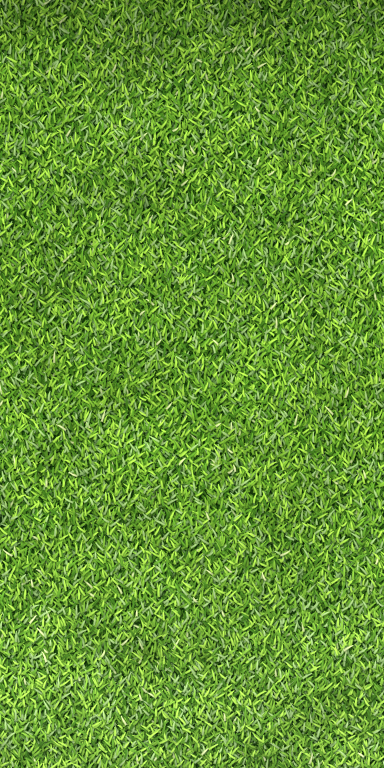
Reproduce this texture procedurally as a Shadertoy shader.

```glsl
// Dense short turf seen from above: layers of small, randomly leaning blades.

// Sizes are fractions of the canvas width.
const int   LAYERS       = 8;
const float CELL         = 0.019;
const float HALF_LENGTH  = 0.0125;
const float HALF_WIDTH   = 0.0027;
const float LEAN         = 1.15;   // widest tilt from vertical, radians
const float BEND         = 0.0018;
const float SHADOW_DEPTH = 0.20;
const float SHADOW_BLUR  = 0.0042;
const vec2  SHADOW_SHIFT = vec2(0.0016, -0.0022);
const vec3  SHADOW_TINT  = vec3(1.20, 0.95, 1.25); // shade stays green
const float DEEP_SHADE   = 0.60;
const float TOP_SHADE    = 1.08;
const float EXPOSURE     = 1.12;
const float SOFTNESS     = 0.8;    // edge width in pixels

const vec3 SOIL  = vec3(0.09, 0.23, 0.04);
const vec3 DEEP  = vec3(0.24, 0.44, 0.11);
const vec3 MID   = vec3(0.34, 0.56, 0.15);
const vec3 LEAF  = vec3(0.45, 0.66, 0.19);
const vec3 LIME  = vec3(0.60, 0.80, 0.26);
const vec3 PALE  = vec3(0.55, 0.69, 0.41);
const vec3 STRAW = vec3(0.74, 0.80, 0.54);

vec4 hash4(vec3 p) {
    vec4 q = fract(p.xyzx * vec4(0.1031, 0.1030, 0.0973, 0.1099));
    q += dot(q, q.wzxy + 33.33);
    return fract((q.xxyz + q.yzzw) * q.zywx);
}

float valueNoise(vec2 p) {
    vec2 i = floor(p), f = fract(p);
    f = f * f * (3.0 - 2.0 * f);
    float a = hash4(vec3(i, 71.0)).x;
    float b = hash4(vec3(i + vec2(1, 0), 71.0)).x;
    float c = hash4(vec3(i + vec2(0, 1), 71.0)).x;
    float d = hash4(vec3(i + vec2(1, 1), 71.0)).x;
    return mix(mix(a, b, f.x), mix(c, d, f.x), f.y);
}

vec3 bladeColour(float pick) {
    if (pick < 0.07) return DEEP;
    if (pick < 0.24) return MID;
    if (pick < 0.53) return LEAF;
    if (pick < 0.81) return LIME;
    if (pick < 0.985) return PALE;
    return STRAW;
}

// Distance to a tapered, slightly bent blade; q.y runs from root to tip.
float bladeDistance(vec2 q, float halfLength, float bend) {
    float along = q.y / halfLength;
    float width = HALF_WIDTH * (1.0 - 0.55 * smoothstep(-0.2, 1.0, along));
    float across = abs(q.x - bend * (along * along - 0.3)) - width;
    return max(across, abs(q.y) - halfLength);
}

vec3 turf(vec2 p, float pixel) {
    vec3 colour = SOIL;
    float edge = SOFTNESS * pixel;
    for (int layer = 0; layer < LAYERS; layer++) {
        float level = float(layer) / float(LAYERS - 1);
        float seed = float(layer) * 7.0 + 3.0;
        vec3 depthShade = pow(vec3(mix(DEEP_SHADE, TOP_SHADE, level)), SHADOW_TINT);
        vec2 grid = p / CELL + hash4(vec3(seed, 5.0, 9.0)).xy * 10.0 + 20.0;
        vec2 home = floor(grid);
        for (int y = -1; y <= 1; y++)
        for (int x = -1; x <= 1; x++) {
            vec2 id = home + vec2(x, y);
            vec4 shape = hash4(vec3(id, seed));
            vec4 tone = hash4(vec3(id, seed + 101.0));

            // Local frame of this blade
            float angle = (shape.z * 2.0 - 1.0) * LEAN;
            float c = cos(angle), s = sin(angle);
            mat2 turn = mat2(c, s, -s, c);
            vec2 offset = (grid - id - shape.xy) * CELL;
            float halfLength = HALF_LENGTH * mix(0.6, 1.25, shape.w);
            float bend = BEND * (tone.y * 2.0 - 1.0);
            vec2 q = turn * offset;

            // Soft green shadow on whatever lies below
            float gap = bladeDistance(turn * (offset - SHADOW_SHIFT), halfLength, bend);
            float light = 1.0 - SHADOW_DEPTH * (1.0 - smoothstep(-0.001, SHADOW_BLUR, gap));
            colour *= pow(vec3(light), SHADOW_TINT);

            // Lit blade, brighter toward the tip
            float cover = 1.0 - smoothstep(-edge, edge, bladeDistance(q, halfLength, bend));
            vec3 blade = bladeColour(tone.x) * depthShade;
            blade *= mix(0.91, 1.08, smoothstep(-1.0, 0.7, q.y / halfLength));
            blade *= mix(0.94, 1.06, tone.z);
            colour = mix(colour, blade, cover);
        }
    }
    return colour * EXPOSURE;
}

void mainImage(out vec4 fragColor, in vec2 fragCoord) {
    vec2 p = fragCoord / iResolution.x;
    float height = fragCoord.y / iResolution.y;
    vec3 colour = turf(p, 1.0 / iResolution.x);

    // Broad light: darker far edge, paler near edge, faint patches
    float patches = valueNoise(p * 6.0 + 4.0) * 0.5 + valueNoise(p * 17.0 + 9.0) * 0.5;
    float light = mix(1.07, 0.95, height) * mix(0.89, 1.11, patches);
    light *= 1.0 - 0.16 * smoothstep(0.85, 1.0, height);
    colour *= light;
    float luma = dot(colour, vec3(0.30, 0.59, 0.11));
    colour = mix(colour, vec3(luma), 0.10 * smoothstep(0.45, 0.0, height));

    fragColor = vec4(clamp(colour, 0.0, 1.0), 1.0);
}
```
